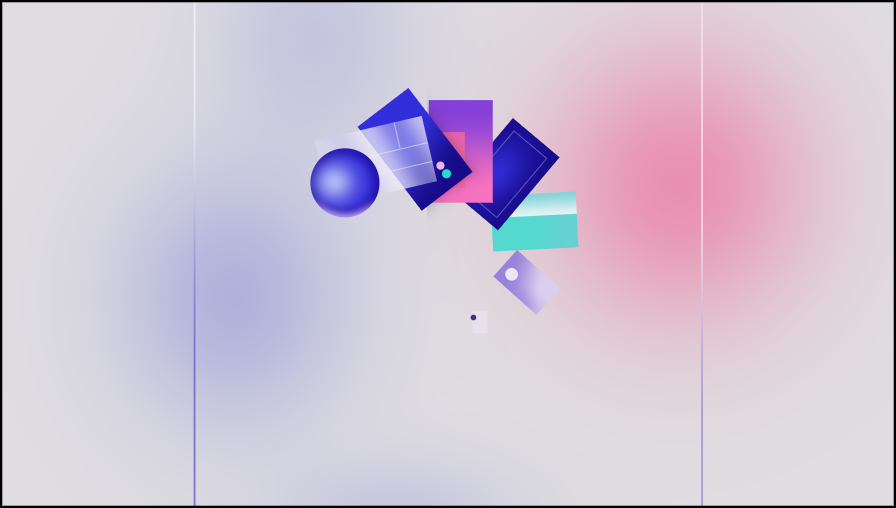
Write a Shadertoy shader that draws this background.

```glsl
// Floating cards and a glossy ball arranged in an arc over a pale backdrop.
// Soft Gaussian glows tint the backdrop; the cards are rotated box distance
// functions with gradient fills, layered from back to front.

#define BASE_COLOR vec3(0.875, 0.867, 0.882)
#define PINK_GLOW  vec3(0.915, 0.565, 0.690)
#define BLUE_GLOW  vec3(0.680, 0.690, 0.860)
#define DEEP_BLUE  vec3(0.090, 0.045, 0.540)
#define VIVID_BLUE vec3(0.200, 0.180, 0.860)
#define TEAL       vec3(0.330, 0.850, 0.810)
#define LINE_WIDTH 0.0036
#define FRAME      0.0045

// Antialiased coverage of a signed distance
float cover(float d) {
    return clamp(0.5 - d * iResolution.y, 0.0, 1.0);
}

float boxDist(vec2 p, vec2 halfSize) {
    vec2 d = abs(p) - halfSize;
    return length(max(d, 0.0)) + min(max(d.x, d.y), 0.0);
}

float disc(vec2 p, vec2 center, float radius) {
    return cover(length(p - center) - radius);
}

float stroke(float d, float width) {
    return cover(abs(d) - 0.5 * width);
}

// Position in the frame of a card turned by angle
vec2 toCard(vec2 p, vec2 center, float angle) {
    float c = cos(angle), s = sin(angle);
    p -= center;
    return vec2(c * p.x + s * p.y, c * p.y - s * p.x);
}

float glow(vec2 p, vec2 center, vec2 spread) {
    vec2 d = (p - center) / spread;
    return exp(-dot(d, d));
}

vec3 backdrop(vec2 p) {
    vec3 col = BASE_COLOR;
    col = mix(col, BLUE_GLOW, 0.95 * glow(p, vec2(0.46, 0.415), vec2(0.23, 0.26)));
    col = mix(col, BLUE_GLOW, 0.52 * glow(p, vec2(0.62, 0.93), vec2(0.20, 0.25)));
    col = mix(col, BLUE_GLOW, 0.50 * glow(p, vec2(0.78, -0.02), vec2(0.24, 0.12)));
    return mix(col, PINK_GLOW, glow(p, vec2(1.335, 0.635), vec2(0.265, 0.275)));
}

vec3 guideLines(vec3 col, vec2 p) {
    vec3 leftTint = mix(vec3(0.43, 0.39, 0.80), vec3(0.95), smoothstep(0.25, 0.85, p.y));
    vec3 rightTint = mix(vec3(0.62, 0.56, 0.84), vec3(0.97, 0.88, 0.92), smoothstep(0.15, 0.60, p.y));
    col = mix(col, leftTint, 0.85 * stroke(p.x - 0.383, LINE_WIDTH));
    return mix(col, rightTint, 0.85 * stroke(p.x - 1.382, LINE_WIDTH));
}

vec3 smallCards(vec3 col, vec2 p) {
    // Tiny pale tile with a dark bead
    float tile = cover(boxDist(p - vec2(0.945, 0.366), vec2(0.015, 0.022)));
    col = mix(col, vec3(0.91, 0.89, 0.93), 0.8 * tile);
    col = mix(col, vec3(0.25, 0.17, 0.60), disc(p, vec2(0.932, 0.375), 0.0055));

    // Lavender card with a white spot
    vec2 q = toCard(p, vec2(1.037, 0.444), -0.73);
    float shade = smoothstep(-0.045, 0.04, q.x + 0.5 * q.y);
    vec3 fill = mix(vec3(0.60, 0.51, 0.86), vec3(0.86, 0.81, 0.93), shade);
    fill = mix(fill, vec3(0.56, 0.46, 0.85), 0.5 * glow(q, vec2(0.022, -0.034), vec2(0.04, 0.022)));
    fill = mix(fill, vec3(0.93, 0.90, 0.97), disc(q, vec2(-0.033, -0.008), 0.0125));
    return mix(col, fill, cover(boxDist(q, vec2(0.057, 0.035))));
}

vec3 tealCard(vec3 col, vec2 p) {
    vec2 q = toCard(p, vec2(1.052, 0.564), 0.05);
    vec3 sky = mix(vec3(0.88, 0.95, 0.95), vec3(0.53, 0.83, 0.85), smoothstep(0.01, 0.055, q.y));
    vec3 sea = mix(TEAL, vec3(0.40, 0.82, 0.83), smoothstep(-0.02, 0.08, q.x));
    vec3 fill = mix(sky, sea, cover(q.y - 0.011));
    return mix(col, fill, cover(boxDist(q, vec2(0.084, 0.055))));
}

vec3 navyCard(vec3 col, vec2 p) {
    vec2 q = toCard(p, vec2(0.995, 0.657), 0.871);
    vec3 fill = mix(DEEP_BLUE, VIVID_BLUE, 0.9 * glow(q, vec2(-0.01, 0.015), vec2(0.07, 0.045)));
    float inset = boxDist(q, vec2(0.076, 0.042));
    fill = mix(fill, vec3(0.58, 0.54, 0.90), 0.55 * stroke(inset, 0.002));
    return mix(col, fill, cover(boxDist(q, vec2(0.094, 0.060))));
}

vec3 pinkCard(vec3 col, vec2 p) {
    vec2 q = p - vec2(0.907, 0.702);
    vec3 fill = mix(vec3(0.97, 0.45, 0.76), vec3(0.52, 0.25, 0.85), smoothstep(-0.08, 0.09, q.y));
    float panel = cover(boxDist(q - vec2(-0.015, -0.017), vec2(0.023, 0.055)));
    fill = mix(fill, vec3(0.98, 0.41, 0.64), 0.8 * panel);
    return mix(col, fill, cover(boxDist(q, vec2(0.063, 0.101))));
}

vec3 blueCard(vec3 col, vec2 p) {
    vec2 q = toCard(p, vec2(0.817, 0.706), -0.918);
    float edge = boxDist(q, vec2(0.104, 0.063));
    col *= 1.0 - 0.16 * exp(-max(edge, 0.0) * 90.0) * step(0.84, p.x);
    vec3 fill = mix(VIVID_BLUE, DEEP_BLUE, smoothstep(-0.03, 0.09, q.x + 0.4 * q.y));
    return mix(col, fill, cover(edge));
}

vec3 glassCard(vec3 col, vec2 p) {
    vec2 q = toCard(p, vec2(0.740, 0.683), 0.23);
    float streak = 0.5 + 0.5 * sin(q.x * 55.0 + q.y * 18.0 + 0.8);
    float alpha = mix(0.50, 0.76, streak) * smoothstep(-0.13, -0.04, q.x + 0.3 * q.y);
    vec3 fill = mix(vec3(0.80, 0.80, 0.95), vec3(0.93, 0.92, 0.97), streak);
    float rules = max(stroke(q.y - 0.012, 0.002), stroke(q.y + 0.026, 0.002));
    rules = max(rules, stroke(q.x - 0.052, 0.002) * step(0.012, q.y));
    float body = cover(boxDist(q, vec2(0.108, 0.066)));
    col = mix(col, fill, alpha * body);
    return mix(col, vec3(0.95), 0.55 * rules * body * step(-0.02, q.x));
}

vec3 ball(vec3 col, vec2 p) {
    vec2 q = (p - vec2(0.679, 0.640)) / 0.068;
    float r = length(q);
    vec3 fill = mix(VIVID_BLUE, DEEP_BLUE + vec3(0.04, 0.03, 0.14), smoothstep(0.55, 1.0, r));
    fill = mix(fill, vec3(0.70, 0.74, 0.96), 0.95 * glow(q, vec2(-0.30, 0.02), vec2(0.58, 0.55)));
    fill = mix(fill, vec3(0.70, 0.58, 0.93), smoothstep(0.70, 1.05, r) * smoothstep(-0.35, -0.95, q.y));
    return mix(col, fill, cover((r - 1.0) * 0.068));
}

void mainImage(out vec4 fragColor, in vec2 fragCoord) {
    vec2 p = fragCoord / iResolution.y;
    vec2 size = vec2(iResolution.x / iResolution.y, 1.0);

    // Layers from back to front
    vec3 col = guideLines(backdrop(p), p);
    col = smallCards(col, p);
    col = tealCard(col, p);
    col = navyCard(col, p);
    col = pinkCard(col, p);
    col = blueCard(col, p);
    col = glassCard(col, p);
    col = mix(col, vec3(0.92, 0.72, 0.86), disc(p, vec2(0.867, 0.674), 0.008));
    col = mix(col, vec3(0.15, 0.86, 0.80), disc(p, vec2(0.879, 0.658), 0.009));
    col = ball(col, p);

    // Thin dark frame
    col *= cover(boxDist(p - 0.5 * size, 0.5 * size - FRAME));
    fragColor = vec4(col, 1.0);
}
```
